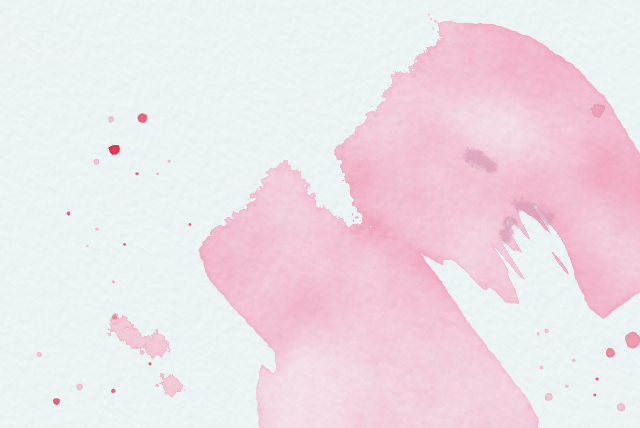
A Shadertoy shader for this background:

```glsl
// Two broad pink watercolour strokes with dry-brush ends on grainy white paper,
// with scattered droplets. Strokes are polygon distance fields roughened by noise;
// pigment is layered from soft gradients. Units: canvas height = 100.

float hash(vec2 p) {
    return fract(sin(dot(p, vec2(12.9898, 78.233))) * 43758.5453);
}

float noise(vec2 p) {
    vec2 i = floor(p), f = fract(p);
    f = f * f * (3.0 - 2.0 * f);
    return mix(mix(hash(i), hash(i + vec2(1, 0)), f.x),
               mix(hash(i + vec2(0, 1)), hash(i + vec2(1, 1)), f.x), f.y);
}

float fbm(vec2 p) {
    float sum = 0.0, amp = 0.5;
    for (int i = 0; i < 4; i++) {
        sum += amp * noise(p);
        p = mat2(1.6, 1.2, -1.2, 1.6) * p + 7.3;
        amp *= 0.5;
    }
    return sum / 0.94;
}

float segment(vec2 p, vec2 a, vec2 b) {
    vec2 ab = b - a;
    return length(p - a - ab * clamp(dot(p - a, ab) / dot(ab, ab), 0.0, 1.0));
}

// Soft band of pigment around a segment
float band(vec2 p, vec2 a, vec2 b, float width) {
    float d = segment(p, a, b) / width;
    return exp(-d * d);
}

// Signed distance to a closed outline, negative inside
float outline(vec2 p, vec2 v[23]) {
    float d = 1e5, side = 1.0;
    for (int i = 0, j = 22; i < 23; j = i, i++) {
        d = min(d, segment(p, v[i], v[j]));
        vec2 e = v[j] - v[i], w = p - v[i];
        bvec3 c = bvec3(p.y >= v[i].y, p.y < v[j].y, e.x * w.y > e.y * w.x);
        if (all(c) || all(not(c))) side = -side;
    }
    return side * d;
}

// Blends a stain with a darker rim over the colour
void stain(inout vec3 col, float d, vec3 tint, float amount, float px) {
    vec3 rimmed = tint * (1.0 - vec3(0.03, 0.16, 0.12) * exp(-abs(d) * 3.0));
    col = mix(col, rimmed, amount * smoothstep(px, -px, d));
}

void mainImage(out vec4 fragColor, in vec2 fragCoord) {
    float px = 70.0 / iResolution.y;
    vec2 p = fragCoord / iResolution.y * 100.0;
    float fine = fbm(p * 0.9) - 0.5, cloud = fbm(p * 0.07 + 3.0) - 0.5;

    vec2 lowerShape[23] = vec2[23](
        vec2(46.5, 41.4), vec2(47.9, 44.3), vec2(52.3, 48), vec2(58.6, 53.1),
        vec2(62.9, 59.8), vec2(66.8, 62.1), vec2(69.9, 59.8), vec2(73.2, 53.5),
        vec2(81.6, 46.9), vec2(84.4, 48.4), vec2(96, 44), vec2(103.5, 33.6),
        vec2(109.4, 24.8), vec2(123.4, 6.6), vec2(126, 1.4), vec2(125, -4),
        vec2(61, -4), vec2(59.8, 8.2), vec2(60.4, 13.1), vec2(65.2, 13.1),
        vec2(64.5, 17.6), vec2(55.7, 26.8), vec2(48.8, 34.6));
    vec2 upperShape[23] = vec2[23](
        vec2(78.3, 64.8), vec2(84, 71.1), vec2(89.3, 77), vec2(91.8, 82.4),
        vec2(96.7, 83.6), vec2(97.7, 87.1), vec2(103.1, 91.2), vec2(100.6, 95.7),
        vec2(107.4, 94.5), vec2(115.2, 94.5), vec2(124, 91.4), vec2(133.8, 85),
        vec2(141.6, 77), vec2(151.4, 60.9), vec2(156, 33), vec2(150, 32.2),
        vec2(141, 25.6), vec2(137.9, 27.7), vec2(129.9, 44.9), vec2(125, 51.2),
        vec2(120.1, 43.4), vec2(118.2, 30.7), vec2(84.4, 47.7));

    // Stroke edges: ragged where the brush lands, streaky where it lifts
    float ragged = smoothstep(110.0, 100.0, p.x) * smoothstep(42.0, 46.0, p.y);
    float wobble = fine * mix(0.7, 3.6, ragged);
    float bristle = noise(vec2(dot(p, vec2(0.8, 0.6)) * 0.9, dot(p, vec2(0.6, -0.8)) * 0.06)) - 0.5;
    float hairs = noise(vec2(p.x * 0.8, p.y * 0.07)) - 0.5;
    float lower = outline(p, lowerShape) + wobble
        + 7.0 * hairs * smoothstep(6.0, 2.0, length(p - vec2(62, 15)));
    float upper = outline(p, upperShape) + wobble
        + 10.0 * bristle * smoothstep(15.0, 7.0, segment(p, vec2(113, 31), vec2(122, 42)));
    float paint = min(lower, upper);

    // Paper
    vec3 col = mix(vec3(0.93, 0.95, 0.96), vec3(0.91, 0.96, 0.96), 0.3 + 0.5 * cloud);

    // Pigment density in each stroke
    float low = 0.2 + 0.4 * smoothstep(5.0, 45.0, p.y)
        + 0.25 * band(p, vec2(48, 40), vec2(64, 20), 6.0);
    float high = 0.5 + 0.35 * band(p, vec2(122, 90), vec2(150, 55), 9.0)
        + 0.3 * band(p, vec2(80, 64), vec2(88, 45), 6.0)
        + 0.3 * band(p, vec2(122, 55), vec2(142, 28), 6.0)
        - 0.25 * band(p, vec2(98, 76), vec2(122, 66), 7.0);
    float density = mix(low, high, smoothstep(-4.0, 4.0, lower - upper))
        + 0.35 * band(p, vec2(86, 46), vec2(103, 35), 4.0)
        + 0.9 * cloud + 0.25 * fine + 0.4 * exp(min(paint, 0.0) * 1.4);
    vec3 pink = mix(vec3(0.955, 0.87, 0.915), vec3(0.945, 0.68, 0.77), clamp(density, 0.0, 1.2));
    col = mix(col, pink, smoothstep(px, -px, paint));

    // Mauve smudges inside the upper stroke
    float smudge = min(segment(p, vec2(110, 64), vec2(114.5, 61)) - 1.6,
        min(segment(p, vec2(118, 44.5), vec2(119.2, 48)) - 1.2,
            segment(p, vec2(121.5, 52.3), vec2(128, 49)) - 1.3));
    col = mix(col, vec3(0.85, 0.62, 0.72), 0.75 * smoothstep(0.7, -0.7, smudge + 3.0 * fine));

    // Pale blots and the boldest drops
    float blot = min(segment(p, vec2(28, 23.5), vec2(32, 20)) - 2.3,
        min(length(p - vec2(36.5, 19.5)) - 2.8, length(p - vec2(39.7, 10)) - 2.4));
    stain(col, blot + 4.0 * fine, vec3(0.95, 0.77, 0.83), 0.9, px);
    stain(col, length(p - vec2(147.8, 20.5)) - 1.8 + fine, vec3(0.93, 0.58, 0.67), 0.9, px);
    stain(col, length(p - vec2(139.7, 74.3)) - 1.5 + 2.0 * fine, vec3(0.92, 0.6, 0.68), 0.7, px);
    stain(col, length(p - vec2(26.8, 65)) - 1.2 + fine, vec3(0.88, 0.22, 0.34), 1.0, px);

    // Scattered droplets: a wide spray on the left, a small one at lower right
    for (int i = 0; i < 30; i++) {
        vec2 seed = vec2(float(i), 4.7);
        vec2 r = vec2(hash(seed), hash(seed + 11.0));
        vec2 centre = i % 3 == 0 ? vec2(125, 4) + r * vec2(24, 19) : vec2(9, 4) + r * vec2(36, 72);
        float size = hash(seed + 23.0), strength = hash(seed + 37.0);
        vec3 tint = mix(vec3(0.95, 0.77, 0.83), vec3(0.88, 0.32, 0.43), smoothstep(0.55, 0.8, strength));
        stain(col, length(p - centre) - mix(0.3, 1.1, size * size) + 0.6 * fine, tint, 0.85, px);
    }

    // Paper grain lit from the upper left
    vec2 q = mat2(0.8, 0.5, -0.5, 0.8) * p * vec2(0.8, 1.1);
    col += 0.035 * (fbm(q) - fbm(q + vec2(0.5, -0.5)));
    fragColor = vec4(clamp(col, 0.0, 1.0), 1.0);
}
```
